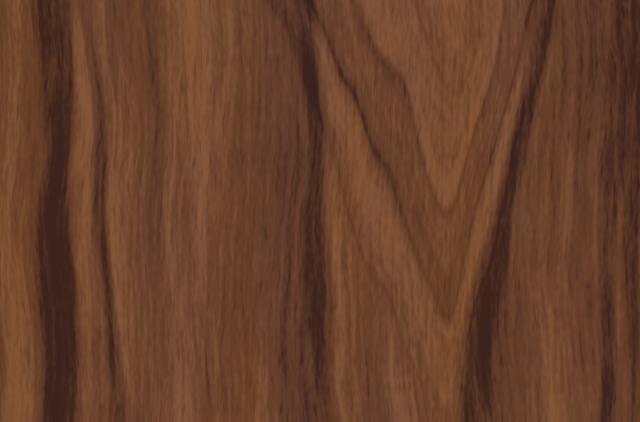
Reproduce this texture procedurally as a Shadertoy shader.

```glsl
// Walnut veneer: upright grain with dark heartwood bands and one V-shaped
// cathedral figure. Stretched gradient noise gives streaks, fibres and pores;
// the V is a set of level lines of a lopsided hyperbola.
#define DARK vec3(0.235, 0.135, 0.112)
#define MID vec3(0.395, 0.243, 0.163)
#define LIGHT vec3(0.515, 0.338, 0.225)
#define BASE_TONE 0.64
#define STREAK_CONTRAST 1.15
#define FIBRE_CONTRAST 0.20
#define PORE_DEPTH 0.13
#define HUE_SHIFT 0.22
#define SWAY 0.035
#define V_TIP vec2(1.07, 0.24)
#define V_SLOPES vec2(0.41, 0.22)

// Bands: x at the bottom, lean towards the top, half width, strength
const int BAND_COUNT = 7;
const vec4 BANDS[BAND_COUNT] = vec4[](
    vec4(0.135, -0.005, 0.042, 0.56), vec4(0.275, -0.070, 0.020, 0.34),
    vec4(0.785, -0.065, 0.027, 0.42), vec4(0.725, -0.070, 0.065, 0.20),
    vec4(1.120,  0.160, 0.030, 0.42), vec4(1.425,  0.030, 0.022, 0.32),
    vec4(1.500, -0.010, 0.025, 0.24));

// Random unit gradient of a lattice cell
vec2 gradient(vec2 cell) {
    uvec2 q = uvec2(ivec2(cell)) * uvec2(1597334673u, 3812015801u);
    uint h = (q.x ^ q.y) * 1597334673u;
    h = (h ^ (h >> 15)) * 2246822519u;
    float angle = float((h >> 8) & 65535u) * 6.2831853 / 65536.0;
    return vec2(cos(angle), sin(angle));
}

// Gradient noise, about -0.7 to 0.7
float noise(vec2 p) {
    vec2 i = floor(p), f = p - i;
    vec2 u = f * f * f * (f * (f * 6.0 - 15.0) + 10.0);
    vec2 e = vec2(1.0, 0.0);
    float low = mix(dot(gradient(i), f), dot(gradient(i + e), f - e), u.x);
    float high = mix(dot(gradient(i + e.yx), f - e.yx),
                     dot(gradient(i + e.xx), f - e.xx), u.x);
    return mix(low, high, u.y);
}

// Long growth streaks, finer octaves being shorter
float streaks(float across, float along) {
    float sum = 0.0, amp = 0.30;
    vec2 freq = vec2(8.0, 0.6);
    for (int i = 0; i < 4; i++) {
        sum += amp * noise(vec2(across, along) * freq + float(i) * 17.3);
        freq *= vec2(2.1, 1.7);
        amp *= 0.78;
    }
    return sum;
}

// Dark line with one crisp side and one side that fades out
float vein(float d, float fade) {
    return smoothstep(-0.035, 0.01, d) * exp(-max(d, 0.0) / fade);
}

// Level of the cathedral figure: zero on the main V, negative inside
float cathedral(vec2 p) {
    float dx = p.x - V_TIP.x;
    float slope = mix(V_SLOPES.x, V_SLOPES.y, smoothstep(-0.06, 0.06, dx));
    float s = dx / slope;
    return sqrt(s * s + 0.003) - (p.y - V_TIP.y) - 0.05;
}

void mainImage(out vec4 fragColor, in vec2 fragCoord) {
    vec2 p = fragCoord / iResolution.y;

    // Slow bends and small waves of the grain
    vec2 q = p;
    q.x += SWAY * noise(p * vec2(2.5, 1.7) + 4.0)
         + 0.25 * SWAY * noise(p * vec2(9.0, 5.0) + 31.0);

    // Straight grain, replaced by V-shaped grain around the figure
    float level = cathedral(q) + 0.10 * noise(q * vec2(11.0, 4.0) + 8.0);
    float inV = 1.0 - smoothstep(0.20, 0.45, level);
    float straight = streaks(q.x, q.y);
    float curved = 0.75 * streaks(level * 0.35 + 5.0, q.y * 0.6);
    float tone = BASE_TONE + STREAK_CONTRAST * mix(straight, curved, inV);

    // Heartwood bands
    for (int i = 0; i < BAND_COUNT; i++) {
        vec4 b = BANDS[i];
        float width = b.z * (1.0 + 0.7 * noise(vec2(float(i) * 7.7, q.y * 2.5)));
        float d = abs(q.x - b.x - b.y * q.y);
        tone -= b.w * (1.0 - smoothstep(0.35 * width, 1.5 * width, d));
    }

    // Nested V lines and the pale heart between the inner arms
    float arms = 0.7 + 0.6 * noise(q * vec2(3.0, 2.2) + 50.0);
    tone -= arms * (0.42 * vein(-level, 0.06)
                  + 0.26 * vein(0.25 - level, 0.05)
                  + 0.24 * vein(level + 0.27, 0.05));
    tone += 0.13 * (1.0 - smoothstep(-0.33, -0.26, level));

    // Fine fibres and short dark pores
    tone += FIBRE_CONTRAST * noise(q * vec2(95.0, 9.0));
    tone += 0.7 * FIBRE_CONTRAST * noise(q * vec2(150.0, 45.0) + 70.0);
    tone -= PORE_DEPTH * smoothstep(0.15, 0.5, noise(q * vec2(125.0, 17.0) + 90.0));

    // Tone to colour, drifting between golden and reddish brown
    tone = clamp(tone, 0.0, 1.0);
    vec3 color = mix(DARK, MID, smoothstep(0.0, 0.55, tone));
    color = mix(color, LIGHT, smoothstep(0.45, 1.0, tone));
    float gold = noise(q * vec2(6.0, 0.8) + 12.0) + 0.5 * noise(q * vec2(21.0, 1.6))
               + 0.5 * (1.0 - smoothstep(0.0, 0.10, q.x));
    color *= 1.0 + HUE_SHIFT * gold * vec3(0.15, 0.05, -0.60);
    fragColor = vec4(color, 1.0);
}
```
